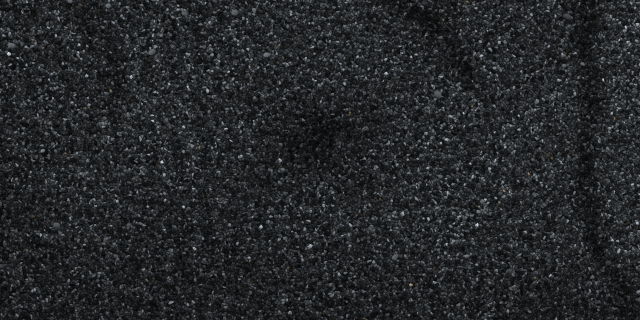
Give the GLSL for this texture, as a Shadertoy shader.

```glsl
const float GRAINS = 118.0;        // grains per canvas height
const float BASE_TONE = 0.172;     // typical grain brightness
const float TONE_SPREAD = 0.46;    // log-normal spread between grains
const float GAP_TONE = 0.40;       // darkness of the gaps
const float GLINT_SHARE = 0.005;   // share of sparkling grains
const float GLINT_TONE = 0.30;
const float PEBBLE_TONE = 0.33;
const float FOLD_DEPTH = 0.42;     // darkening inside creases
const vec3 SAND_TINT = vec3(0.95, 1.0, 1.05);
const vec3 WARM_TINT = vec3(1.10, 1.0, 0.86);
const vec2 LIGHT_DIR = vec2(-0.45, 0.89);
const mat2 GRAIN_TURN = mat2(0.83, 0.56, -0.56, 0.83);
const int SAMPLES = 3;             // antialiasing samples per axis

float hash(vec2 p) {
    return fract(sin(dot(p, vec2(127.1, 311.7))) * 43758.5453);
}

vec2 hash2(vec2 p) {
    return vec2(hash(p), hash(p + 57.3));
}

float noise(vec2 p) {
    vec2 i = floor(p), f = fract(p);
    f = f * f * (3.0 - 2.0 * f);
    return mix(mix(hash(i), hash(i + vec2(1, 0)), f.x),
               mix(hash(i + vec2(0, 1)), hash(i + vec2(1, 1)), f.x), f.y);
}

float fbm(vec2 p) {
    float sum = 0.0, amp = 0.5;
    for (int i = 0; i < 4; i++) {
        sum += amp * noise(p);
        p = p * 2.03 + 17.7;
        amp *= 0.5;
    }
    return sum / 0.9375;
}

float band(float d, float width) {
    return exp(-d * d / (width * width));
}

float segmentDistance(vec2 p, vec2 a, vec2 b) {
    vec2 ab = b - a;
    return length(p - a - ab * clamp(dot(p - a, ab) / dot(ab, ab), 0.0, 1.0));
}

// Broad light and shadow of the wrinkled surface
float terrain(vec2 p) {
    vec2 q = p + 0.07 * (vec2(fbm(p * 6.0), fbm(p * 6.0 + 31.0)) - 0.5);
    float shade = 0.84 + 0.32 * fbm(p * 3.5 + 4.0);
    shade *= mix(0.86, 1.06, smoothstep(0.0, 0.7, p.y + 0.15 * p.x));

    float across = q.x - 1.84 - 0.13 * (1.0 - smoothstep(0.0, 0.35, q.y));
    float ridge = band(across, 0.035);
    float lit = smoothstep(0.0, 0.07, across);

    vec2 fromArc = q - vec2(1.15, 0.66);
    float arc = band(length(fromArc) - 0.34, 0.045)
              * smoothstep(0.02, 0.15, fromArc.x) * smoothstep(-0.02, 0.1, fromArc.y);

    float hollow = band(length((q - vec2(1.0, 0.56)) / vec2(0.2, 0.13)), 0.9);
    hollow *= 0.5 + fbm(p * 9.0 + 8.0);
    float crease = band(segmentDistance(q, vec2(0.26, 0.97), vec2(0.38, 0.72)), 0.045);

    float folds = ridge + arc + hollow + 0.7 * crease;
    return shade * (1.0 + 0.08 * lit) * (1.0 - FOLD_DEPTH * min(folds, 1.3));
}

// Packed irregular grains: warped Voronoi cells with their own tone and facing
vec3 grains(vec2 p, float shade) {
    p = GRAIN_TURN * p * GRAINS;
    p += 0.9 * (vec2(noise(p * 0.6), noise(p * 0.6 + 40.0)) - 0.5);
    p += 0.3 * (vec2(noise(p * 2.3 + 9.0), noise(p * 2.3 + 70.0)) - 0.5);
    vec2 cell = floor(p), id = cell, toGrain = vec2(0.0);
    float nearest = 9.0, second = 9.0;
    for (int y = -1; y <= 1; y++)
    for (int x = -1; x <= 1; x++) {
        vec2 c = cell + vec2(x, y);
        vec2 r = p - c - hash2(c);
        float d = length(r) - 0.25 * hash(c + 33.0);
        if (d < nearest) {
            second = nearest;
            nearest = d;
            id = c;
            toGrain = r;
        } else {
            second = min(second, d);
        }
    }
    float gauss = 2.0 * (hash(id + 3.1) + hash(id + 7.7) + hash(id + 13.9) - 1.5);
    float tone = BASE_TONE * exp(TONE_SPREAD * gauss) * shade;
    tone *= mix(GAP_TONE, 1.1, smoothstep(-0.05, 0.45, second - nearest));
    tone *= 1.0 + 0.45 * dot(toGrain, LIGHT_DIR);
    tone *= 0.75 + 0.5 * noise(p * 2.7 + 5.0);
    float glint = step(1.0 - GLINT_SHARE, hash(id + 23.3));
    tone += glint * GLINT_TONE * (1.0 - smoothstep(0.1, 0.45, nearest));
    return tone * mix(SAND_TINT, WARM_TINT, step(0.99, hash(id + 41.0)));
}

// Sparse rounded pebbles laid over the grains
vec3 pebbles(vec3 col, vec2 p, float spacing, float share, float radius, float shade) {
    vec2 cell = floor(p / spacing);
    vec2 center = (cell + 0.25 + 0.5 * hash2(cell + spacing * 90.0)) * spacing;
    float turn = 1.2 * (hash(cell + 5.5) - 0.5);
    vec2 r = mat2(cos(turn), -sin(turn), sin(turn), cos(turn)) * (p - center);
    float size = radius * mix(0.6, 1.3, hash(cell + 9.2));
    r /= size * vec2(1.0, mix(0.55, 0.85, hash(cell + 2.8)));
    float cover = (1.0 - smoothstep(0.7, 1.15, length(r))) * step(hash(cell + 71.0), share);
    float tone = PEBBLE_TONE * mix(0.65, 1.25, hash(cell + 15.0)) * (0.4 + 0.6 * shade);
    return mix(col, tone * (1.0 + 0.25 * dot(r, LIGHT_DIR)) * SAND_TINT, cover);
}

void mainImage(out vec4 fragColor, in vec2 fragCoord) {
    float shade = terrain(fragCoord / iResolution.y);
    vec3 sum = vec3(0.0);
    for (int y = 0; y < SAMPLES; y++)
    for (int x = 0; x < SAMPLES; x++) {
        vec2 offset = (vec2(x, y) + 0.5) / float(SAMPLES) - 0.5;
        vec2 p = (fragCoord + offset) / iResolution.y;
        vec3 col = grains(p, shade);
        col = pebbles(col, p, 0.035, 0.06, 0.006, shade);
        sum += pebbles(col, p, 0.13, 0.12, 0.011, shade);
    }
    fragColor = vec4(sum / float(SAMPLES * SAMPLES), 1.0);
}
```
